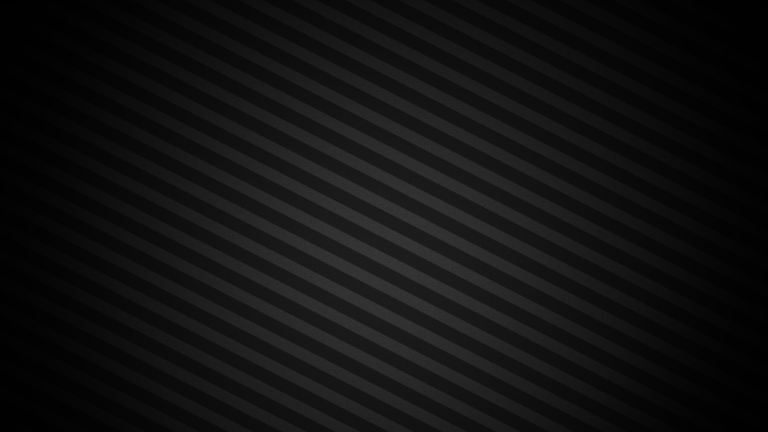
This pattern is drawn by a Shadertoy shader. Its source:

```glsl
const float STRIPE_PERIOD = 0.0563;
const float STRIPE_FILL = 0.46;
const float STRIPE_SLOPE = 0.51;
const float GRAIN_ROWS = 288.0;

float hash(vec2 cell) {
    vec3 p = fract(vec3(cell.xyx) * 0.1031);
    p += dot(p, p.yzx + 33.33);
    return fract((p.x + p.y) * p.z);
}

// Coverage of parallel bands, centred on multiples of the period
float stripes(float across, float period, float fill, float blur) {
    float offset = abs(fract(across / period + 0.5) - 0.5) * period;
    float edge = offset - 0.5 * fill * period;
    return 1.0 - smoothstep(-blur, blur, edge);
}

// Soft round pool of light
float spotlight(vec2 p, vec2 centre, float falloff) {
    vec2 d = p - centre;
    return exp(-falloff * dot(d, d));
}

// Fine fabric-like speckle in the range -1 to 1
float grain(vec2 p, float rows) {
    vec2 cell = floor(p * rows);
    float weave = mod(cell.x + cell.y, 2.0) - 0.5;
    return 0.7 * (2.0 * hash(cell + 400.0) - 1.0) + 0.6 * weave;
}

void mainImage(out vec4 fragColor, in vec2 fragCoord) {
    vec2 p = (fragCoord - 0.5 * iResolution.xy) / iResolution.y;
    float pixel = 1.0 / iResolution.y;

    // Diagonal bands falling to the right
    vec2 normal = normalize(vec2(STRIPE_SLOPE, 1.0));
    vec2 anchor = vec2(-0.296, 0.051);
    float across = dot(p - anchor, normal);
    float band = stripes(across, STRIPE_PERIOD, STRIPE_FILL, 0.9 * pixel);

    // Charcoal tones with a slight speckle
    float tone = mix(0.112, 0.205, band);
    tone *= 1.0 + 0.06 * grain(p, GRAIN_ROWS);

    // Light pool fading to black at the sides
    float light = spotlight(p, vec2(0.0, -0.09), 2.9);
    light *= 1.0 - 0.6 * smoothstep(0.6, 1.0, length(p));

    fragColor = vec4(vec3(tone * light), 1.0);
}
```
